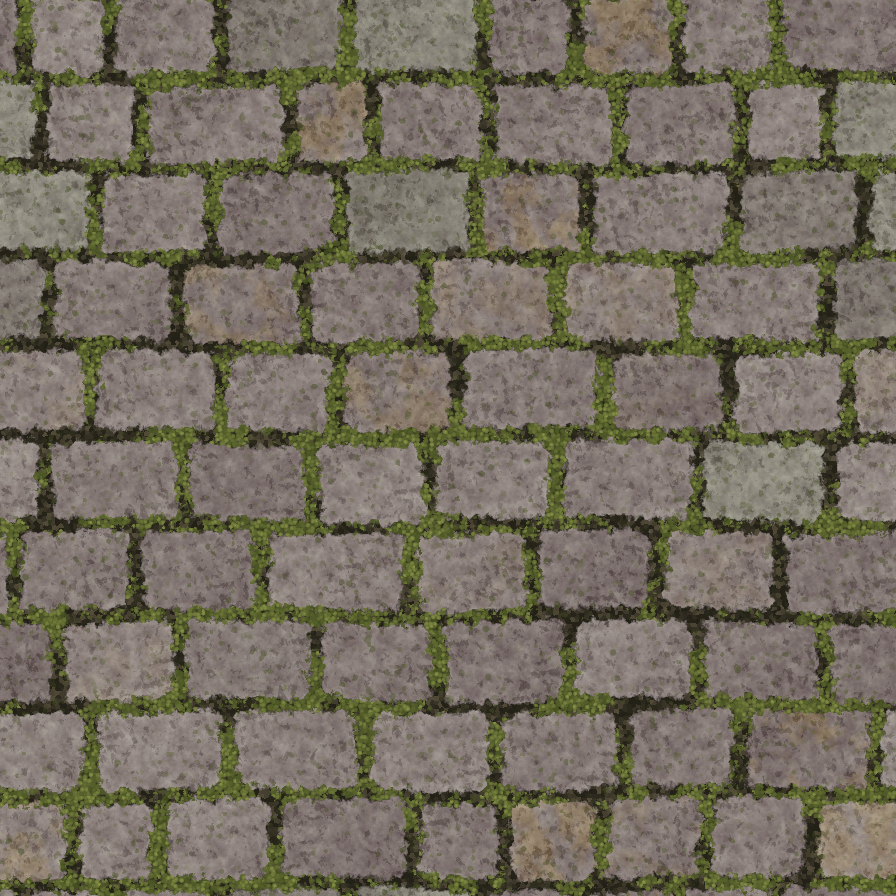
This texture is drawn by a WebGL 2 fragment shader. Its source:

```glsl
#version 300 es
precision highp float;
// Weathered cobblestone paving: ten staggered courses of seven or eight rough
// setts, each a distorted rounded box. Layered sines mottle the stone and
// spread the moss; cellular noise gives the grit and the tiny moss leaves.

#define ROWS 10.0
#define ROW_SHIFT 0.13       // joint height above the lower edge, in rows
#define JOINT vec2(0.0135, 0.0112)
#define CORNER 0.011
#define ROUGHNESS 0.0075
#define MOSS_AMOUNT 0.06
#define STONE_DARK vec3(0.475, 0.425, 0.418)
#define STONE_LIGHT vec3(0.59, 0.55, 0.53)
#define SOIL vec3(0.17, 0.16, 0.11)
#define GRIT vec3(0.33, 0.30, 0.23)
#define MOSS_DARK vec3(0.24, 0.28, 0.11)
#define MOSS_LIGHT vec3(0.50, 0.54, 0.26)

const float TAU = 6.2831853;

uniform vec2 u_resolution;
out vec4 fragColor;

float hash(vec2 p) {
    vec3 q = fract(p.xyx * 0.1031);
    q += dot(q, q.yzx + 33.33);
    return fract((q.x + q.y) * q.z);
}

// Distance to the nearest scattered point, and that point's random value
vec2 cellular(vec2 p) {
    vec2 cell = floor(p), nearest = vec2(9.0, 0.0);
    for (int j = -1; j <= 1; j++)
    for (int i = -1; i <= 1; i++) {
        vec2 c = cell + vec2(i, j);
        vec2 point = c + 0.1 + 0.8 * vec2(hash(c), hash(c + 57.0));
        float d = length(point - p);
        if (d < nearest.x) nearest = vec2(d, hash(c + 113.0));
    }
    return nearest;
}

// Self-warped, rotated layers of sines, roughly -0.8 to 0.8
float blotches(vec2 p) {
    float sum = 0.0, amp = 0.5;
    for (int i = 0; i < 5; i++) {
        p = mat2(0.8, 0.6, -0.6, 0.8) * p * 1.9 + 3.1;
        sum += amp * sin(p.x + 1.5 * sin(p.y) + 2.0 * sum)
                   * cos(p.y + 1.5 * sin(0.7 * p.x));
        amp *= 0.62;
    }
    return sum;
}

// Position of a vertical joint, in stone widths along its row
float jointAt(float k, float row, float count) {
    float spread = count > 7.5 ? 0.5 : 0.2;
    return k + spread * (hash(vec2(mod(k, count), row) + 5.0) - 0.5);
}

float roundedBox(vec2 p, vec2 halfSize, float radius) {
    vec2 q = abs(p) - halfSize + radius;
    return length(max(q, 0.0)) + min(max(q.x, q.y), 0.0) - radius;
}

// Signed distance to the stone of this cell; id receives its cell number
float cobble(vec2 uv, out vec2 id) {
    float y = uv.y * ROWS - ROW_SHIFT + 0.025 * sin(TAU * (2.0 * uv.x + uv.y));
    float row = mod(floor(y), ROWS);
    float count = mod(row + 2.0, ROWS) < 3.0 ? 8.0 : 7.0;
    float swing = cos(TAU * (row - 6.0) / ROWS) - 0.3;
    float x = (uv.x - 0.06 - 0.07 * mod(row, 2.0) * swing) * count;

    float k = floor(x);
    if (x < jointAt(k, row, count)) k -= 1.0;
    else if (x >= jointAt(k + 1.0, row, count)) k += 1.0;
    float left = jointAt(k, row, count), right = jointAt(k + 1.0, row, count);
    id = vec2(mod(k, count), row);

    // Each stone is slightly skewed, shifted and undersized
    vec2 local = vec2((x - 0.5 * (left + right)) / count, (fract(y) - 0.5) / ROWS);
    vec2 vary = vec2(hash(id + 21.0), hash(id + 43.0)) - 0.5;
    local += vary * local.yx * vec2(0.12, 0.05) + vary.yx * 0.0025;
    vec2 halfSize = 0.5 * (vec2((right - left) / count, 1.0 / ROWS) - JOINT);
    halfSize -= 0.002 * hash(id + 71.0);
    float d = roundedBox(local, halfSize, CORNER * (0.6 + 0.8 * hash(id + 87.0)));
    return d + ROUGHNESS * blotches(uv * 75.0 + id * 3.0);
}

vec3 stoneColor(vec2 uv, vec2 id, float d) {
    float tone = hash(id + 11.0) - 0.5, kind = hash(id + 31.0);
    float mottle = blotches(uv * 55.0 + id * 7.0);
    float grain = cellular(uv * 260.0).y - 0.5;
    vec3 color = mix(STONE_DARK, STONE_LIGHT, 0.5 + 0.6 * tone + 0.75 * mottle + 0.4 * grain);
    // A few ochre or greenish stones among the mauve ones
    float stain = smoothstep(-0.3, 0.5, blotches(uv * 22.0 + id));
    color += smoothstep(0.82, 0.95, kind) * stain * vec3(0.035, 0.01, -0.065);
    color += smoothstep(0.2, 0.05, kind) * vec3(-0.015, 0.012, -0.015);
    // Dark pits, and a worn rim falling into shade
    color -= 0.10 * smoothstep(0.22, 0.5, blotches(uv * 95.0 + 9.0));
    color += 0.03 * smoothstep(0.009, 0.003, -d);
    return color * mix(0.68, 1.0, smoothstep(0.0, 0.0035, -d));
}

void main() {
    vec2 uv = gl_FragCoord.xy / u_resolution;
    float pixel = 1.0 / min(u_resolution.x, u_resolution.y);
    vec2 id;
    float d = cobble(uv, id);

    // Earth in the joints, then the stone
    float speck = cellular(uv * 210.0).y;
    vec3 earth = mix(SOIL * 0.8, GRIT, speck * speck);
    vec3 color = mix(earth, stoneColor(uv, id, d), smoothstep(pixel, -pixel, d));

    // Two layers of leaves, clustered in patches and creeping over the rims
    float patches = blotches(uv * 15.0) + 0.4 * blotches(uv * 60.0 + 4.0);
    float cover = smoothstep(-0.25, 0.3, patches + MOSS_AMOUNT) * smoothstep(-0.005, 0.003, d);
    for (int i = 0; i < 2; i++) {
        float layer = float(i);
        vec2 leaf = cellular(uv * (150.0 + 55.0 * layer) + 31.0 * layer);
        float shape = smoothstep(0.75, 0.4, leaf.x) * smoothstep(-0.1, 0.1, cover - leaf.y);
        float light = fract(leaf.y * 7.3) * (1.1 - leaf.x) + 0.2 * layer;
        color = mix(color, mix(MOSS_DARK, MOSS_LIGHT, light), shape * 0.9);
    }
    fragColor = vec4(clamp(color, 0.0, 1.0), 1.0);
}
```
